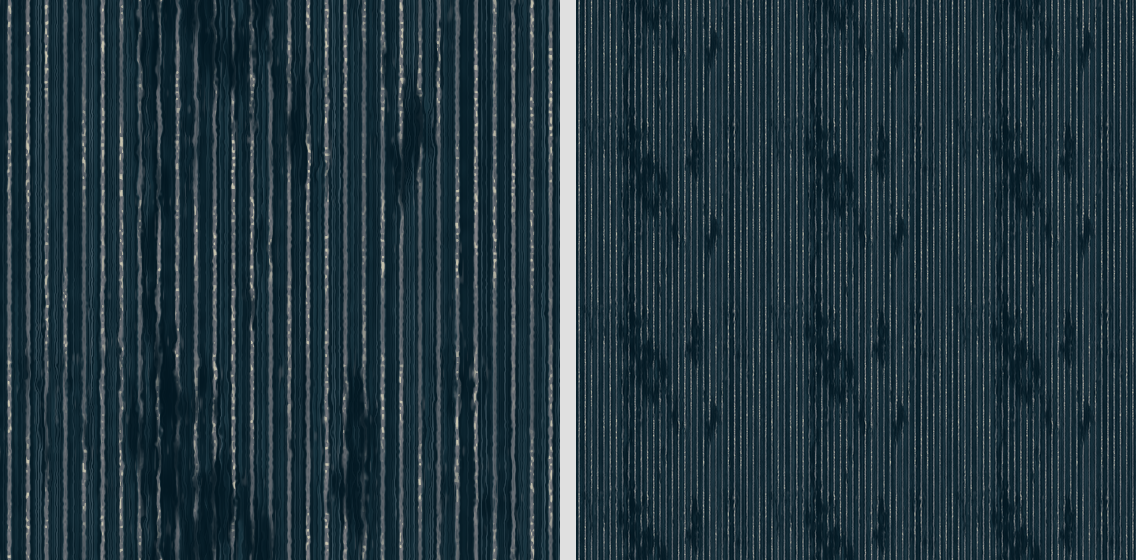
Left, the tile; right, the same tile 3 across and 3 down.
Give the GLSL for this texture, as a three.js fragment shader.

```glsl
// Worn dark teal corduroy: thirty pale glinting vertical ribs with fine threads between them.
#define RIBS 30.0
#define THREADS_PER_RIB 8.0
#define RIB_HALF_WIDTH 0.165
#define WEAR_START 0.54
#define WEAR_END 0.74
#define FRAY 0.24
#define GLINT 0.85

varying vec2 vUv;

const vec3 ABYSS = vec3(0.004, 0.085, 0.125);
const vec3 TEAL = vec3(0.08, 0.19, 0.235);
const vec3 SLATE = vec3(0.25, 0.34, 0.385);
const vec3 SILVER = vec3(0.50, 0.50, 0.52);
const vec3 CREAM = vec3(0.84, 0.82, 0.72);

float hash(vec2 p) {
  return fract(sin(dot(p, vec2(127.1, 311.7))) * 43758.5453);
}

// Value noise that wraps after a whole number of cells
float noise(vec2 p, vec2 period, float seed) {
  vec2 cell = floor(p);
  vec2 f = fract(p);
  f = f * f * (3.0 - 2.0 * f);
  vec2 lo = mod(cell, period) + seed;
  vec2 hi = mod(cell + 1.0, period) + seed;
  return mix(mix(hash(lo), hash(vec2(hi.x, lo.y)), f.x),
             mix(hash(vec2(lo.x, hi.y)), hash(hi), f.x), f.y);
}

float tileNoise(vec2 uv, vec2 cells, float seed) {
  return noise(uv * cells, cells, seed);
}

// Fine vertical lines, each with its own brightness that drifts along its length
float threads(float x, float y, float count, float seed) {
  float id = floor(x * count);
  float offset = abs(fract(x * count) - 0.5);
  float level = noise(vec2(id, 0.0), vec2(count, 1.0), seed);
  float drift = noise(vec2(id, y * 9.0), vec2(count, 9.0), seed + 3.0);
  return (1.0 - smoothstep(0.1, 0.5, offset)) * level * level * (0.45 + 0.75 * drift);
}

void main() {
  vec2 uv = vUv;

  // Patches of wear, stretched along the ribs and broken into fibres
  float fibre = tileNoise(uv, vec2(190.0, 22.0), 11.0);
  float patches = 0.52 * tileNoise(uv, vec2(11.0, 4.0), 23.0)
                + 0.26 * tileNoise(uv, vec2(38.0, 9.0), 37.0)
                + 0.22 * fibre;
  float worn = smoothstep(WEAR_START, WEAR_END, patches);
  float frayed = smoothstep(0.45, 0.65, patches);

  // Sideways wobble, strongest where the cloth is frayed
  float wobble = tileNoise(uv, vec2(120.0, 48.0), 41.0) - 0.5;
  float tremor = tileNoise(uv, vec2(90.0, 150.0), 53.0) - 0.5;
  float x = uv.x + (FRAY * frayed * wobble + 0.05 * tremor) / RIBS;

  // Rib profile and brightness along each rib
  float ribX = x * RIBS;
  float rib = floor(ribX);
  float offset = abs(fract(ribX) - 0.5);
  float grain = tileNoise(uv, vec2(300.0, 190.0), 61.0);
  float profile = 1.0 - smoothstep(0.035, RIB_HALF_WIDTH, offset + 0.05 * (grain - 0.5));
  float along = noise(vec2(rib, uv.y * 7.0), vec2(RIBS, 7.0), 71.0);
  float level = 0.55 + 0.45 * mix(hash(vec2(mod(rib, RIBS), 5.0)), along, 0.65);
  float ribLight = profile * level * (1.0 - 0.85 * worn) * (0.78 + 0.4 * grain);

  // Ground cloth with two sizes of thread
  float count = RIBS * THREADS_PER_RIB;
  float thread = threads(x, uv.y, count, 83.0);
  float broad = threads(x, uv.y, count * 0.5, 97.0);
  float haze = tileNoise(uv, vec2(64.0, 40.0), 101.0);
  float cloth = (0.18 + 0.3 * haze + 0.9 * broad) * (1.0 - 0.8 * worn);
  vec3 color = mix(ABYSS, TEAL, clamp(cloth, 0.0, 1.0));
  color = mix(color, SLATE, clamp(0.85 * thread * (1.0 - 0.75 * worn), 0.0, 1.0));
  float groove = smoothstep(0.12, 0.17, offset) * (1.0 - smoothstep(0.19, 0.27, offset));
  color = mix(color, ABYSS, 0.5 * groove);

  // Ribs, loose pale fibres at the edges of wear, then glints on the crests
  color = mix(color, SILVER, clamp(ribLight, 0.0, 1.0));
  float loose = smoothstep(0.72, 0.95, tileNoise(uv, vec2(260.0, 36.0), 113.0));
  color = mix(color, SILVER, 0.45 * loose * frayed * (1.0 - worn));
  float speck = smoothstep(0.52, 0.85, tileNoise(uv, vec2(256.0, 170.0), 127.0));
  float crest = 1.0 - smoothstep(0.03, 0.13, offset);
  float shine = smoothstep(0.2, 0.75, along) * (1.0 - worn);
  color = mix(color, CREAM, GLINT * speck * crest * shine);

  gl_FragColor = vec4(color, 1.0);
}
```
